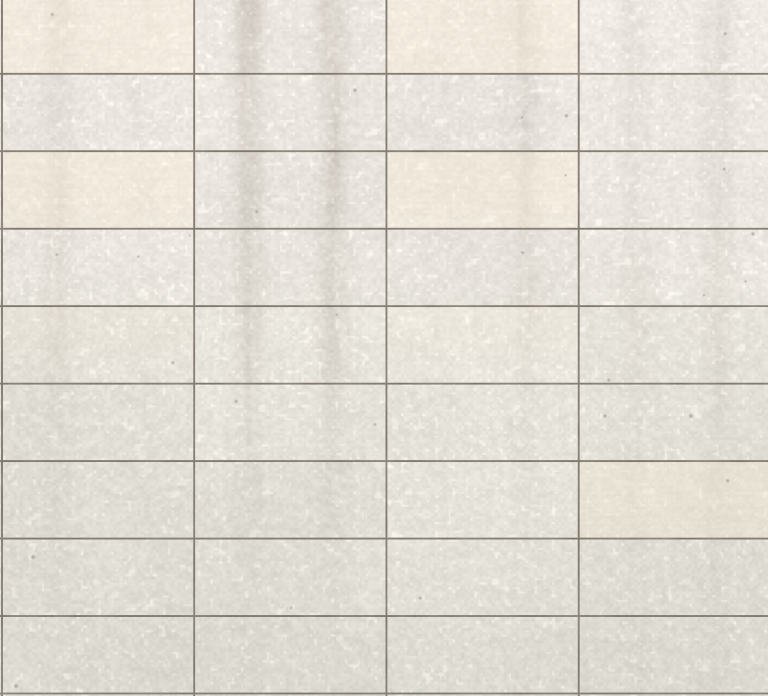
Write a WebGL 1 fragment shader that draws this texture.

```glsl
precision highp float;
uniform vec2 u_resolution;

// Tile grid, in fractions of the canvas
const vec2 GRID_ORIGIN = vec2(0.0026, 0.0036);
const vec2 TILE_PITCH = vec2(0.2503, 0.1113);
const float JOINT_HALF_WIDTH = 0.00135;

// Colours
const vec3 STONE_TOP = vec3(0.925, 0.908, 0.882);
const vec3 STONE_BOTTOM = vec3(0.868, 0.861, 0.826);
const vec3 WARM_TINT = vec3(0.022, 0.009, -0.014);
const vec3 STAIN_TINT = vec3(0.072, 0.078, 0.082);
const vec3 JOINT_COLOR = vec3(0.49, 0.46, 0.42);
const vec3 PIT_COLOR = vec3(0.66, 0.64, 0.61);

// Stain strength per column, for its left and right streak
const vec4 STAIN_LEFT = vec4(0.60, 1.00, 0.08, 0.45);
const vec4 STAIN_RIGHT = vec4(0.12, 0.95, 0.55, 0.80);
const vec2 STAIN_OFFSET = vec2(0.29, 0.72);
const float STAIN_WIDTH = 0.018;

// Surface wear
const vec2 ACCENT_TILE = vec2(3.0, 2.0);
const float GRAIN_SCALE = 230.0;
const float GRAIN_AMOUNT = 0.050;
const float FLECK_AMOUNT = 0.050;
const float TILE_VARIATION = 0.018;
const float PIT_SCALE = 34.0;
const float PIT_DENSITY = 0.025;

float hash(vec2 p) {
  return fract(sin(dot(p, vec2(127.1, 311.7))) * 43758.5);
}

float noise(vec2 p) {
  vec2 i = floor(p);
  vec2 f = fract(p);
  f = f * f * (3.0 - 2.0 * f);
  float low = mix(hash(i), hash(i + vec2(1.0, 0.0)), f.x);
  float high = mix(hash(i + vec2(0.0, 1.0)), hash(i + vec2(1.0, 1.0)), f.x);
  return mix(low, high, f.y);
}

float streak(float x, float center) {
  float d = (x - center) / STAIN_WIDTH;
  return exp(-d * d);
}

// Vertical water marks, strongest near the top and uneven from tile to tile
float stains(vec2 uv, vec2 tile) {
  float x = uv.x + 0.008 * (noise(vec2(uv.x * 30.0, uv.y * 7.0)) - 0.5);
  float sum = 0.0;
  for (int i = 0; i < 4; i++) {
    vec2 center = GRID_ORIGIN.x + (float(i) + STAIN_OFFSET) * TILE_PITCH.x;
    sum += STAIN_LEFT[i] * streak(x, center.x);
    sum += STAIN_RIGHT[i] * streak(x, center.y);
  }
  float fibre = 0.6 + 0.8 * noise(vec2(uv.x * 130.0, uv.y * 5.0));
  float fade = mix(0.2, 1.0, smoothstep(0.05, 0.85, uv.y));
  return sum * fibre * fade * mix(0.6, 1.15, hash(tile + 5.3));
}

// Warmer tiles alternate in the upper half, plus one accent below
float warmth(vec2 tile, float height) {
  vec2 even = 1.0 - mod(tile, 2.0);
  float accent = 1.0 - step(0.5, distance(tile, ACCENT_TILE));
  return even.x * even.y * smoothstep(0.35, 0.75, height) + accent;
}

// Sparse round pits, one candidate per cell
float pits(vec2 p, float pixel) {
  vec2 cell = floor(p * PIT_SCALE);
  vec2 center = 0.2 + 0.6 * vec2(hash(cell + 3.1), hash(cell + 8.7));
  float radius = mix(0.0012, 0.0028, hash(cell + 1.9));
  float d = length(fract(p * PIT_SCALE) - center) / PIT_SCALE;
  float spot = 1.0 - smoothstep(radius - pixel, radius + pixel, d);
  return spot * step(hash(cell), PIT_DENSITY);
}

void main() {
  vec2 uv = gl_FragCoord.xy / u_resolution;
  vec2 p = gl_FragCoord.xy / u_resolution.y;
  float aspect = u_resolution.x / u_resolution.y;
  float pixel = 1.0 / u_resolution.y;
  vec2 grid = (uv - GRID_ORIGIN) / TILE_PITCH;
  vec2 tile = floor(grid);

  // Stone tone
  vec3 color = mix(STONE_BOTTOM, STONE_TOP, smoothstep(0.0, 0.95, uv.y));
  color += TILE_VARIATION * (hash(tile) - 0.5);
  color += 0.022 * (noise(p * vec2(7.0, 5.0) + 4.0) - 0.5);
  float warm = warmth(tile, uv.y);
  color += WARM_TINT * warm;
  color -= STAIN_TINT * stains(uv, tile) * (1.0 - 0.35 * warm);

  // Grain, pale flecks and faint brushing
  float grain = noise(p * GRAIN_SCALE) + 0.6 * noise(p * GRAIN_SCALE * 0.45) - 0.8;
  float fleck = smoothstep(0.72, 0.95, noise(p * GRAIN_SCALE * 0.7 + 17.0));
  float brushing = noise(p * vec2(18.0, 240.0)) - 0.5;
  color += (GRAIN_AMOUNT * grain + FLECK_AMOUNT * fleck) * (1.0 - 0.4 * warm);
  color += brushing * mix(0.008, 0.018, min(warm, 1.0));
  color = mix(color, PIT_COLOR, 0.7 * pits(p, pixel));

  // Joints
  vec2 d = abs(fract(grid + 0.5) - 0.5) * TILE_PITCH * vec2(aspect, 1.0);
  vec2 edge = smoothstep(JOINT_HALF_WIDTH - 0.6 * pixel, JOINT_HALF_WIDTH + 0.6 * pixel, d);
  float joint = 1.0 - edge.x * edge.y;
  float wear = 0.82 + 0.18 * noise(p * 45.0);
  color = mix(color, JOINT_COLOR, joint * wear);

  gl_FragColor = vec4(clamp(color, 0.0, 1.0), 1.0);
}
```
